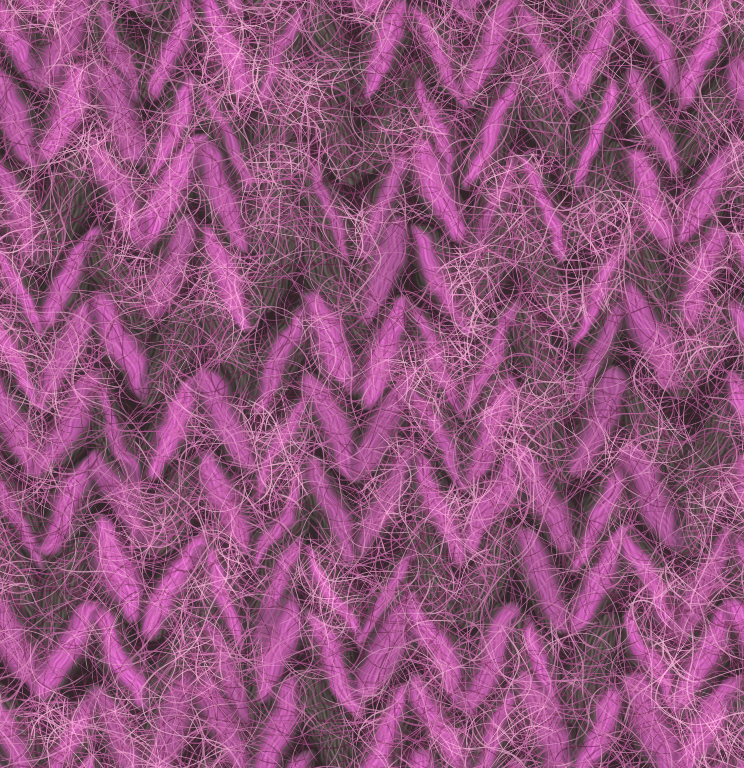
Give the GLSL for this texture, as a Shadertoy shader.

```glsl
// Fuzzy marled knit: 7 columns by 10 rows of V stitches, each leg a dark green
// strand with a frayed pink ply of random width, shaded by layered sines.
// Rotated, warped lanes and short random arcs lay a tangle of fine mohair on top.

float hash(vec2 p) {
    vec3 q = fract(p.xyx * 0.1031);
    q += dot(q, q.yzx + 33.33);
    return fract((q.x + q.y) * q.z);
}

mat2 rotate(float a) {
    return mat2(cos(a), sin(a), -sin(a), cos(a));
}

// Soft blotches in 0..1 from layered sines
float clouds(vec2 p) {
    float sum = 0.0;
    for (int i = 0; i < 4; i++) {
        p = rotate(0.9) * p * 1.5 + 1.7;
        sum += sin(p.x + 1.4 * sin(p.y)) * 0.22;
    }
    return clamp(0.5 + sum, 0.0, 1.0);
}

// Both plies of every leg near this point; alpha is the pink cover
vec4 knit(vec2 p, vec2 grid) {
    vec3 base = vec3(0.16, 0.13, 0.13);
    vec4 ply = vec4(0.8, 0.3, 0.7, 0.0);
    grid += 0.05 * sin(p.yx * vec2(47.0, 39.0) + 3.0 * sin(p * 19.0));
    grid += 0.02 * sin(p.yx * vec2(151.0, 127.0) + 2.0 * sin(p * 83.0));
    for (int j = 1; j >= -1; j--) {
        for (int i = -1; i <= 1; i++) {
            vec2 id = floor(grid) + vec2(i, j);
            float a = hash(id + 3.0), b = hash(id + 41.0), c = hash(id + 83.0);
            vec2 q = grid - id - 0.5 - vec2(0.28, 0.36) * (vec2(c, b) - 0.5);

            // Even legs lean left, odd legs lean right
            float lean = mod(id.x, 2.0) < 0.5 ? 1.0 : -1.0;
            float across = q.x + lean * (0.42 + 0.36 * c) * sin(q.y * 1.1);
            float taper = sqrt(max(0.0, 1.0 - q.y * q.y / 0.52));
            float fiber = 0.5 + 0.25 * sin(across * 46.0 + lean * q.y * 13.0 + 3.0 * sin(q.y * 4.0 + a * 9.0))
                        + 0.25 * sin(across * 83.0 - lean * q.y * 9.0 + b * 20.0);

            // Dark green strand
            float s = abs(across) / (0.5 * taper + 0.01);
            float cover = (1.0 - smoothstep(0.75, 1.1, s)) * smoothstep(0.0, 0.4, taper);
            vec3 green = mix(vec3(0.20, 0.19, 0.17), vec3(0.38, 0.36, 0.33), fiber) * (1.08 - 0.5 * s * s);
            base = mix(base, green, cover);
            ply.a *= 1.0 - 0.4 * cover;

            // Pink ply, sometimes missing
            float halfWidth = mix(0.13, 0.33, b) * taper + 0.01;
            s = abs(across + 0.2 * (c - 0.5)) / halfWidth + 0.5 * (fiber - 0.5);
            vec3 pink = mix(vec3(0.76, 0.29, 0.66), vec3(0.97, 0.52, 0.90), fiber);
            pink *= 1.04 - 0.3 * s * s;
            cover = (1.0 - smoothstep(0.5, 1.3, s)) * smoothstep(0.1, 0.7, taper);
            cover *= step(0.24, a) * (0.65 + 0.35 * fract(a * 13.0));
            ply = mix(ply, vec4(pink, 1.0), cover);
        }
    }
    return vec4(mix(base, ply.rgb, ply.a), ply.a);
}

// Shadowed wine through mauve to pale rose
vec3 hairColor(float tone) {
    vec3 color = mix(vec3(0.40, 0.17, 0.28), vec3(0.78, 0.39, 0.65), smoothstep(0.0, 0.5, tone));
    return mix(color, vec3(0.98, 0.73, 0.86), smoothstep(0.45, 1.0, tone));
}

float hairLine(float d, float radius) {
    float soft = 0.65 / iResolution.y;
    return 1.0 - smoothstep(radius - soft, radius + soft, d);
}

void mainImage(out vec4 fragColor, in vec2 fragCoord) {
    vec2 p = fragCoord / iResolution.y;
    vec2 uv = fragCoord / iResolution.xy;
    vec4 yarn = knit(p, uv * vec2(14.0, 10.0) + vec2(0.24, 0.1));
    vec3 color = yarn.rgb;

    // Blurred under-fuzz
    float fuzz = clouds(p * 9.0);
    color = mix(color, vec3(0.62, 0.31, 0.52), 0.06 + 0.2 * fuzz * fuzz);

    // Hairs are dimmer in hollows, lighter around the pink ply
    float light = 0.82 + 0.16 * fuzz + 0.12 * yarn.a;
    float strength = 0.88 - 0.3 * yarn.a;

    // Long wavy hairs, one per lane of each turned layer
    for (int i = 0; i < 38; i++) {
        float k = float(i);
        vec2 q = rotate(2.4 * k) * p + 0.13 * k;
        q += 0.02 * sin(q.yx * vec2(13.0, 17.0) + k * vec2(1.7, 2.9));
        q += 0.011 * sin(q.yx * vec2(41.0, 47.0) + k * vec2(4.1, 2.3));
        float lane = floor(q.y / 0.03);
        float seed = hash(vec2(lane, k * 7.0));
        float along = q.x / (0.1 + 0.1 * seed) + seed * 9.0;
        float pick = hash(vec2(floor(along) + lane * 17.0, k + 5.0));
        float y = fract(q.y / 0.03) - 0.5 - 0.32 * sin(along * (3.0 + 5.0 * seed) + seed * 40.0);
        float ends = 1.0 - smoothstep(0.4, 0.5, abs(fract(along) - 0.5));
        float cover = hairLine(abs(y) * 0.03, 0.0004 + 0.0005 * seed) * ends;
        cover *= smoothstep(0.0, 0.12, 0.32 + 0.45 * fuzz - pick);
        float tone = 0.1 + k / 46.0 + 0.8 * (pick - 0.35);
        color = mix(color, hairColor(tone) * light, strength * cover);
    }

    // Loose curls: short bent hairs scattered in cells
    for (int layer = 0; layer < 4; layer++) {
        vec2 q = rotate(float(layer) * 1.3) * p / 0.1 + float(layer) * 7.3;
        for (int n = 0; n < 9; n++) {
            vec2 id = floor(q) + vec2(n % 3 - 1, n / 3 - 1);
            float a = hash(id + 11.0), b = hash(id + 57.0), c = hash(id + 91.0);
            vec2 d = q - id - vec2(a, b);
            float reach = length(d);
            float facing = dot(d, rotate(c * 6.28) * vec2(1.0, 0.0)) / (reach + 0.001);
            float arc = smoothstep(0.0, 0.15, facing - 0.75 + 0.6 * a);
            float cover = hairLine(abs(reach - 0.35 - 0.6 * b) * 0.1, 0.0005) * arc;
            color = mix(color, hairColor(0.2 + 0.8 * fract(c * 7.0)) * light, strength * cover);
        }
    }
    fragColor = vec4(color, 1.0);
}
```
